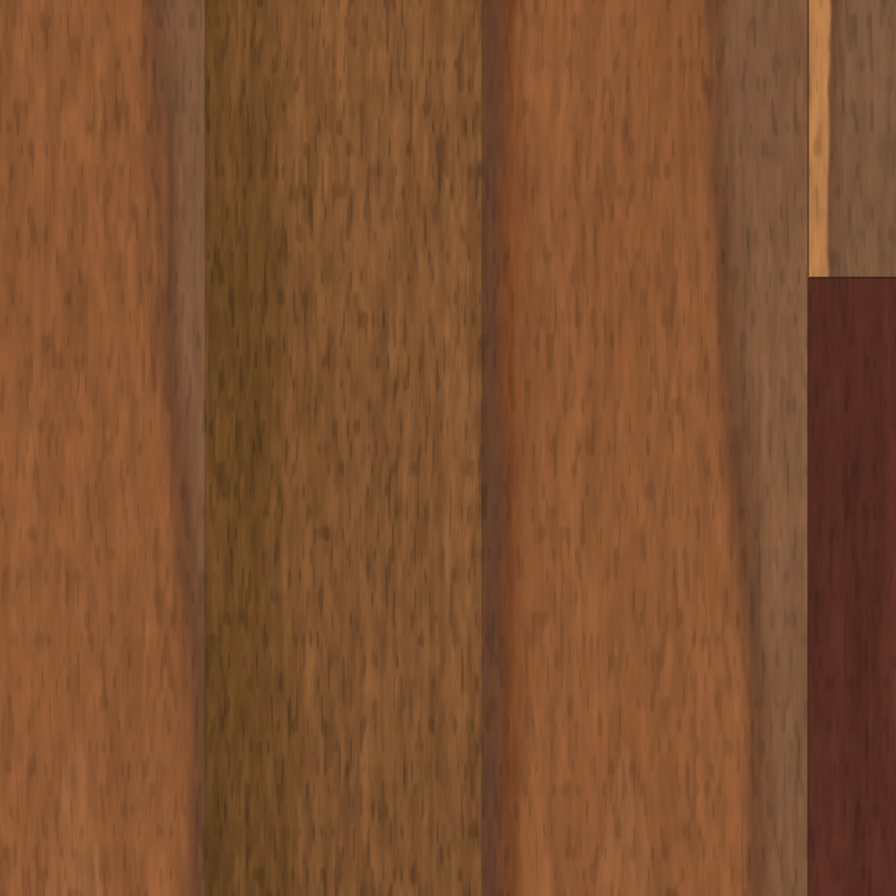
Reproduce this texture procedurally as a three.js fragment shader.

```glsl
varying vec2 vUv;

const float SEAM_A = 0.229;
const float SEAM_B = 0.538;
const float SEAM_C = 0.902;
const float BUTT_JOINT = 0.690;
const float SEAM_WIDTH = 0.0011;
const float EDGE_SOFTNESS = 0.0015;
const float GRAIN_STRENGTH = 0.22;
const float FIBRE_STRENGTH = 0.27;
const float PORE_STRENGTH = 0.13;
const float RING_STRENGTH = 0.022;

const vec3 HONEY = vec3(0.55, 0.345, 0.203);
const vec3 PALE_HEART = vec3(0.60, 0.395, 0.25);
const vec3 RUSSET = vec3(0.46, 0.26, 0.145);
const vec3 OLIVE = vec3(0.395, 0.265, 0.13);
const vec3 WALNUT = vec3(0.495, 0.327, 0.19);
const vec3 STREAK = vec3(0.385, 0.25, 0.17);
const vec3 GREY_BROWN = vec3(0.485, 0.345, 0.245);
const vec3 SAPWOOD = vec3(0.70, 0.48, 0.29);
const vec3 DARK_RED = vec3(0.335, 0.175, 0.135);
const vec3 SEAM_COLOR = vec3(0.20, 0.12, 0.08);

float hash(vec2 p) {
  vec3 q = fract(vec3(p.xyx) * 0.1031);
  q += dot(q, q.yzx + 33.33);
  return fract((q.x + q.y) * q.z);
}

float noise(vec2 p) {
  vec2 i = floor(p);
  vec2 f = fract(p);
  f = f * f * (3.0 - 2.0 * f);
  float low = mix(hash(i), hash(i + vec2(1.0, 0.0)), f.x);
  float high = mix(hash(i + vec2(0.0, 1.0)), hash(i + 1.0), f.x);
  return mix(low, high, f.y);
}

float fbm(vec2 p) {
  float sum = 0.0;
  float amplitude = 0.5;
  for (int i = 0; i < 4; i++) {
    sum += amplitude * noise(p);
    p = p * 2.03 + 17.7;
    amplitude *= 0.5;
  }
  return sum / 0.9375;
}

float step01(float d) {
  return smoothstep(-EDGE_SOFTNESS, EDGE_SOFTNESS, d);
}

// Arched heartwood with a dark streak drifting along its right side
vec3 archedBoard(vec2 p, float peak, float streakTop, float streakDrift) {
  float wobble = fbm(vec2(p.x * 14.0, p.y * 5.0)) - 0.5;
  float x = abs(p.x - peak + 0.010 * wobble);
  float level = p.y + 6.5 * x * x / (x + 0.012) + 0.06 * wobble;
  float rings = sin(level * 26.0 + 6.0 * wobble);
  vec3 color = HONEY * (1.0 + RING_STRENGTH * rings);
  float heart = 1.0 - smoothstep(0.165, 0.185, level);
  color = mix(color, PALE_HEART, 0.5 * heart);
  color = mix(color, RUSSET, 0.16 * smoothstep(0.35, 0.75, fbm(p * vec2(30.0, 3.0))));

  // Ragged, fibrous streak fading to a grey edge
  float ragged = fbm(p * vec2(75.0, 5.0)) - 0.5;
  float offset = p.x - streakTop - streakDrift * smoothstep(0.95, 0.1, p.y)
               - 0.012 * wobble + 0.022 * ragged;
  float side = smoothstep(-0.018, 0.014, offset);
  float grey = smoothstep(0.002, 0.040, offset);
  return mix(color, mix(STREAK, GREY_BROWN, grey), 0.85 * side);
}

// Straight-grained board, darker and greener to the left
vec3 oliveBoard(vec2 p) {
  float across = (p.x - SEAM_A) / (SEAM_B - SEAM_A);
  float bands = fbm(vec2(p.x * 55.0, p.y * 1.8));
  float tone = smoothstep(-0.15, 0.55, across + 0.8 * (bands - 0.5));
  vec3 color = mix(OLIVE, WALNUT, tone);
  return color * (1.0 - 0.08 * smoothstep(0.45, 0.0, p.y) * bands);
}

// Short boards: pale sap edge above the joint, deep red below
vec3 shortBoards(vec2 p) {
  float sapEdge = SEAM_C + 0.021 + 0.012 * (fbm(vec2(3.0, p.y * 9.0)) - 0.5);
  float shade = 1.0 - smoothstep(0.0, 0.020, p.x - sapEdge);
  vec3 upper = mix(GREY_BROWN * 0.96, STREAK, 0.6 * shade);
  upper = mix(SAPWOOD, upper, smoothstep(-0.003, 0.003, p.x - sapEdge));
  vec3 lower = DARK_RED * (0.88 + 0.24 * fbm(p * vec2(45.0, 2.5)));
  return mix(lower, upper, step01(p.y - BUTT_JOINT));
}

float seam(float d) {
  return 1.0 - smoothstep(SEAM_WIDTH * 0.3, SEAM_WIDTH * 1.8, abs(d));
}

void main() {
  vec2 p = vUv;
  vec3 left = archedBoard(p, 0.085, 0.170, 0.042);
  vec3 right = archedBoard(p, 0.700, 0.790, 0.045);

  // Dark left margin of the wide arched board
  float ragged = fbm(p * vec2(70.0, 5.0)) - 0.5;
  float margin = p.x - SEAM_B - 0.024 + 0.018 * ragged;
  right = mix(RUSSET, right, smoothstep(0.0, 0.032, margin));
  right = mix(STREAK, right, smoothstep(-0.014, 0.012, margin));

  // Board layout
  vec3 color = mix(left, oliveBoard(p), step01(p.x - SEAM_A));
  color = mix(color, right, step01(p.x - SEAM_B));
  float shortSide = step01(p.x - SEAM_C);
  color = mix(color, shortBoards(p), shortSide);

  // Long grain, short fibres and fine dark pores
  float bend = 0.006 * (fbm(p * vec2(6.0, 5.0)) - 0.5);
  vec2 g = vec2(p.x + bend, p.y);
  float grain = fbm(g * vec2(110.0, 4.5)) - 0.5;
  float fibre = fbm(g * vec2(170.0, 30.0)) - 0.5;
  float pores = smoothstep(0.62, 0.9, noise(g * vec2(250.0, 42.0)));
  float coarse = mix(0.75, 1.15, step01(p.x - SEAM_A) * (1.0 - step01(p.x - SEAM_B)));
  float detail = GRAIN_STRENGTH * grain + FIBRE_STRENGTH * fibre;
  color *= 1.01 + coarse * (detail - PORE_STRENGTH * pores);

  // Seams
  float lines = max(0.15 * seam(p.x - SEAM_A), 0.15 * seam(p.x - SEAM_B));
  lines = max(lines, 0.5 * seam(p.x - SEAM_C));
  lines = max(lines, 0.8 * seam(p.y - BUTT_JOINT) * shortSide);
  gl_FragColor = vec4(mix(color, SEAM_COLOR, lines), 1.0);
}
```
